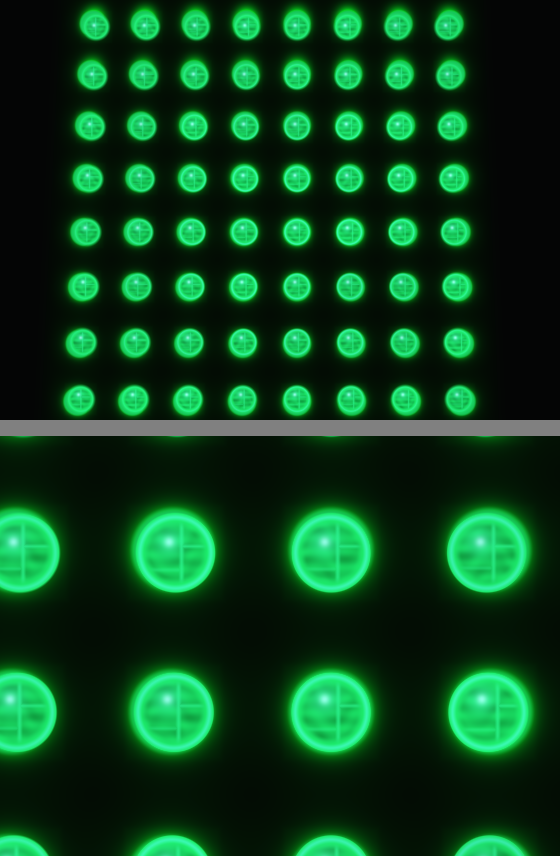
Top: the whole. Bottom: its middle third, enlarged.
Write a Shadertoy shader that draws this pattern.

```glsl
// Eight by eight panel of glowing green LED domes on a near-black board, in slight perspective.

const int   COUNT       = 8;
const float TOP_MARGIN  = 0.0642;               // top edge to first row
const vec2  ROW_STEP    = vec2(0.1161, 0.0015); // linear and quadratic row spacing
const vec2  COLUMN_STEP = vec2(0.1196, 0.0013); // column spacing, growth per row
const vec2  AXIS        = vec2(0.6476, -0.0007);// panel axis, drift per row
const vec2  VIEW_CENTRE = vec2(0.707, 0.425);   // where the lens looks straight on
const float RADIUS      = 0.0310;
const float PARALLAX    = 0.014;                // outward shift of the bloom
const float REACH       = 0.10;                 // no light beyond this distance

const vec3 OUTER_DARK = vec3(0.016, 0.018, 0.020);
const vec3 BOARD      = vec3(0.010, 0.045, 0.014);
const vec3 GLOW       = vec3(0.012, 1.000, 0.120);
const vec3 DEEP       = vec3(0.040, 0.540, 0.200);
const vec3 BODY       = vec3(0.110, 0.920, 0.420);
const vec3 RIM        = vec3(0.230, 0.960, 0.700);
const vec3 SPARK      = vec3(0.620, 1.000, 0.940);

float hash(vec2 p) {
    return fract(sin(dot(p, vec2(127.1, 311.7))) * 43758.55);
}

// Soft-edged line of a given half width
float line(float d, float halfWidth, float soft) {
    return 1.0 - smoothstep(halfWidth - soft, halfWidth + soft, abs(d));
}

vec2 ledCentre(float row, float column) {
    float x = AXIS.x + AXIS.y * row
            + (column - 0.5 * float(COUNT - 1)) * (COLUMN_STEP.x + COLUMN_STEP.y * row);
    float y = 1.0 - TOP_MARGIN - ROW_STEP.x * row - ROW_STEP.y * row * row;
    return vec2(x, y);
}

// Inside of one dome; q runs from -1 to 1 across it
vec3 domeColour(vec2 q, float seed, vec2 tilt, float soft) {
    float r = length(q);
    float inner = 1.0 - smoothstep(0.62, 0.84, r);
    float blur = max(soft, 0.05);

    // Layered sines give the horizontal bands of the die
    float bands = 0.5 + 0.28 * sin(q.y * 17.0 + seed * 6.3)
                + 0.22 * sin(q.y * 9.0 + 3.0 * sin(q.x * 4.0 + seed * 9.0));
    float patches = 0.5 + 0.5 * sin(q.x * 6.0 + seed * 4.0) * sin(q.y * 5.0 - 1.2);
    float shade = inner * (0.18 + 0.55 * bands * (0.5 + 0.6 * patches));
    vec3 colour = mix(BODY, DEEP, clamp(shade, 0.0, 1.0));

    // Lead frame: one upright and two side arms
    float postX = 0.14 + 0.12 * (seed - 0.5) + 0.15 * tilt.x;
    float frame = line(q.x - postX, 0.045, blur);
    frame = max(frame, line(q.y - 0.16, 0.035, blur) * smoothstep(postX - 0.1, postX, q.x));
    frame = max(frame, line(q.y + 0.34 + 0.1 * seed, 0.035, blur)
                       * smoothstep(postX + 0.1, postX, q.x) * 0.6);
    colour = mix(colour, mix(BODY, RIM, 0.4), frame * inner * 0.8);

    // Crisp rim facing the lens, weaker where the dome is seen obliquely
    float rim = line(r - 0.89, 0.05, max(soft, 0.06));
    colour = mix(colour, RIM, rim * (0.95 - 0.65 * smoothstep(0.3, 1.2, length(tilt))));

    // Reflection near the top left
    vec2 s = q - vec2(-0.16, 0.33 - 0.2 * max(tilt.y, 0.0));
    colour = mix(colour, RIM, 0.55 * exp(-dot(s, s) * 8.0));
    return mix(colour, SPARK, 0.85 * exp(-dot(s, s) * 60.0));
}

void mainImage(out vec4 fragColor, in vec2 fragCoord) {
    float pixel = 1.0 / iResolution.y;
    vec2 p = fragCoord * pixel;
    p.x += 0.5 * (4.0 / 3.0 - iResolution.x * pixel);

    // Board, fading to black past its side edges
    float rowHere = (1.0 - p.y - TOP_MARGIN) / 0.1265;
    float halfWidth = 4.1 * (COLUMN_STEP.x + COLUMN_STEP.y * rowHere);
    float side = abs(p.x - AXIS.x - AXIS.y * rowHere);
    vec3 colour = mix(BOARD, OUTER_DARK, smoothstep(halfWidth - 0.03, halfWidth + 0.05, side));

    float glow = 0.0;
    float cover = 0.0;
    vec3 dome = vec3(0.0);
    for (int j = 0; j < COUNT; j++) {
        for (int i = 0; i < COUNT; i++) {
            vec2 id = vec2(float(i), float(j));
            vec2 centre = ledCentre(id.y, id.x);
            vec2 d = p - centre;
            if (dot(d, d) > REACH * REACH) continue;

            float seed = hash(id + 3.0);
            vec2 away = centre - VIEW_CENTRE;
            vec2 tilt = away / 0.5;
            float radius = RADIUS * (1.0 + 0.007 * id.y);

            // Faint square package
            float package = max(abs(d.x), abs(d.y)) - 0.038;
            glow += 0.016 * (1.0 - smoothstep(-0.003, 0.003, package));

            // Bloom pushed outward, plus a plume above the upper rows
            vec2 b = d - away * PARALLAX;
            float gap = max(length(b) - radius, 0.0);
            float bloom = 0.40 * exp(-gap / 0.0052) + 0.15 * exp(-gap / 0.0150);
            vec2 u = (d - vec2(0.1 * away.x, 0.7) * 0.05) / vec2(0.024, 0.020);
            bloom += 0.38 * smoothstep(0.22, 0.52, away.y) * exp(-dot(u, u));
            glow += bloom * (0.9 + 0.2 * seed) * (1.0 - smoothstep(0.07, REACH, length(d)));

            // Lit body: smeared outer shell, then the sharp dome
            float shell = 1.0 - smoothstep(-0.003, 0.004, length(b) - radius);
            float edge = pixel + 0.0025 * smoothstep(0.4, 1.1, length(tilt));
            float mask = 1.0 - smoothstep(-edge, edge, length(d) - radius);
            vec3 face = domeColour(d / radius, seed, tilt, pixel / radius);
            vec3 lit = mix(BODY * 0.85, face * (0.96 + 0.06 * seed), mask);
            dome = mix(dome, lit, max(shell, mask));
            cover = max(cover, max(shell, mask));
        }
    }

    colour += GLOW * min(glow, 0.75);
    colour = colour * (1.0 - cover) + dome;
    fragColor = vec4(clamp(colour, 0.0, 1.0), 1.0);
}
```
